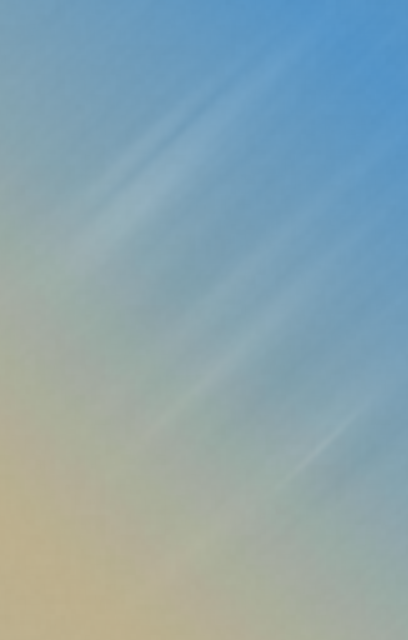
Reproduce this background procedurally as a WebGL 1 fragment shader.

```glsl
precision highp float;
// A soft sky gradient, from warm sand at lower left to blue at upper right,
// crossed by slanted light streaks. A colour ramp gives the base; stretched
// Gaussian glows, fine fibres and faint square mottling lie over it.

uniform vec2 u_resolution;

const float ASPECT = 0.637;      // width of the composition, height is 1
const float STREAK_ANGLE = 0.755;
const float COARSE_CELLS = 64.0; // mottling squares along the height
const float FINE_CELLS = 128.0;

const vec3 SAND  = vec3(0.738, 0.688, 0.555);
const vec3 KHAKI = vec3(0.665, 0.678, 0.612);
const vec3 SAGE  = vec3(0.605, 0.665, 0.645);
const vec3 MIST  = vec3(0.530, 0.642, 0.685);
const vec3 STEEL = vec3(0.455, 0.618, 0.722);
const vec3 AZURE = vec3(0.332, 0.582, 0.780);
const vec3 LIGHT = vec3(1.0, 0.75, 0.58);
const vec3 BLUSH = vec3(1.0, -0.7, 0.5);

vec2 hashGradient(vec2 cell) {
  float h = fract(sin(dot(cell, vec2(127.1, 311.7))) * 43758.5);
  return vec2(cos(h * 6.2832), sin(h * 6.2832));
}

float gradientNoise(vec2 p) {
  vec2 i = floor(p);
  vec2 f = p - i;
  vec2 w = f * f * f * (f * (f * 6.0 - 15.0) + 10.0);
  float a = dot(hashGradient(i), f);
  float b = dot(hashGradient(i + vec2(1.0, 0.0)), f - vec2(1.0, 0.0));
  float c = dot(hashGradient(i + vec2(0.0, 1.0)), f - vec2(0.0, 1.0));
  float d = dot(hashGradient(i + vec2(1.0, 1.0)), f - vec2(1.0, 1.0));
  return mix(mix(a, b, w.x), mix(c, d, w.x), w.y);
}

// x runs along the streaks, y across them
vec2 toStreakAxes(vec2 p) {
  float c = cos(STREAK_ANGLE);
  float s = sin(STREAK_ANGLE);
  return vec2(c * p.x + s * p.y, c * p.y - s * p.x);
}

// Gaussian glow; size holds its spread along and across the diagonal
float streak(vec2 p, vec2 center, vec2 size) {
  vec2 q = toStreakAxes(p - center) / size;
  return exp(-dot(q, q));
}

vec3 skyRamp(float t) {
  vec3 color = mix(SAND, KHAKI, smoothstep(-0.05, 0.24, t));
  color = mix(color, SAGE, clamp((t - 0.20) / 0.15, 0.0, 1.0));
  color = mix(color, MIST, clamp((t - 0.35) / 0.15, 0.0, 1.0));
  color = mix(color, STEEL, clamp((t - 0.50) / 0.20, 0.0, 1.0));
  return mix(color, AZURE, clamp((t - 0.70) / 0.32, 0.0, 1.0));
}

float streakLight(vec2 p) {
  // upper left pair, parted by a dark groove
  float light = 0.064 * streak(p, vec2(0.220, 0.692), vec2(0.190, 0.040));
  light += 0.034 * streak(p, vec2(0.200, 0.752), vec2(0.180, 0.015));
  light -= 0.024 * streak(p, vec2(0.270, 0.786), vec2(0.160, 0.007));
  light += 0.022 * streak(p, vec2(0.430, 0.895), vec2(0.150, 0.022));

  // long central bands and the shade between them
  light += 0.036 * streak(p, vec2(0.395, 0.477), vec2(0.220, 0.020));
  light += 0.024 * streak(p, vec2(0.378, 0.570), vec2(0.170, 0.018));
  light -= 0.018 * streak(p, vec2(0.290, 0.560), vec2(0.170, 0.026));
  light -= 0.020 * streak(p, vec2(0.430, 0.400), vec2(0.160, 0.030));
  light += 0.018 * streak(p, vec2(0.560, 0.740), vec2(0.150, 0.018));

  // lower right sliver with its halo
  light += 0.030 * streak(p, vec2(0.500, 0.300), vec2(0.080, 0.006));
  light += 0.026 * streak(p, vec2(0.520, 0.340), vec2(0.150, 0.026));
  light -= 0.020 * streak(p, vec2(0.560, 0.280), vec2(0.120, 0.026));
  light += 0.016 * streak(p, vec2(0.310, 0.155), vec2(0.120, 0.022));
  return light;
}

// Fine lines drawn out along the diagonal
float fibres(vec2 p) {
  vec2 axes = toStreakAxes(p);
  float coarse = gradientNoise(axes * vec2(4.0, 36.0));
  float fine = gradientNoise(axes * vec2(7.0, 85.0) + 17.0);
  return coarse + 0.7 * fine;
}

// Square patches with narrow soft borders, shifted in tone by noise
float mottle(vec2 p, float cells) {
  vec2 grid = p * cells;
  vec2 patchPoint = floor(grid) + smoothstep(0.38, 0.62, fract(grid));
  return gradientNoise(patchPoint * 0.57 + 5.0);
}

void main() {
  vec2 uv = gl_FragCoord.xy / u_resolution;
  vec2 p = uv * vec2(ASPECT, 1.0);

  // base gradient, its bands alternating faintly between rose and green
  float coolness = -0.178 + 0.49 * uv.x + 0.845 * uv.y;
  float coarseMottle = mottle(p, COARSE_CELLS);
  float fineMottle = mottle(p + 0.3, FINE_CELLS);
  vec3 color = skyRamp(coolness + 0.012 * coarseMottle);
  float bands = cos(38.0 * (coolness - 0.11) + 1.5 * coarseMottle);
  float bandFade = smoothstep(-0.02, 0.08, coolness) * smoothstep(0.7, 0.3, coolness);
  color += BLUSH * 0.005 * bands * bandFade;

  // streaks and fibres, the latter fading out over the sand
  float fibreFade = smoothstep(0.0, 0.40, coolness);
  color += LIGHT * (streakLight(p) + 0.010 * fibres(p) * fibreFade);
  color += 0.008 * coarseMottle + 0.008 * fineMottle;

  gl_FragColor = vec4(color, 1.0);
}
```
